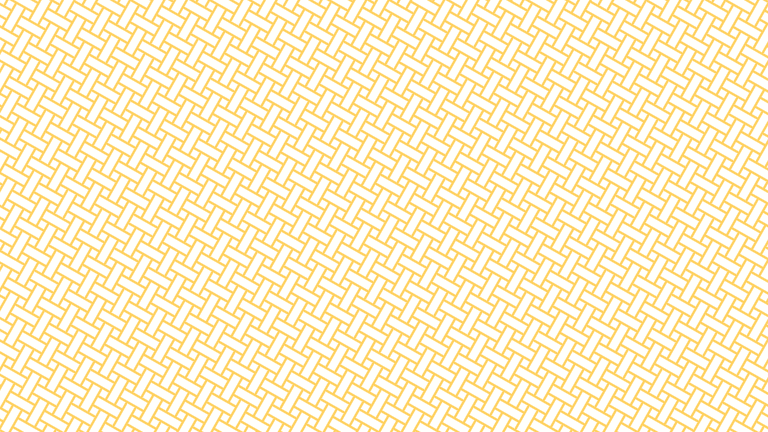
This pattern is drawn by a Shadertoy shader. Its source:

```glsl
// Tilted plain weave of slender pale strips with golden outlines.

#define PITCH 0.0452      // strip spacing, in canvas heights
#define STRIP 0.53        // strip width, in pitches
#define LINE 0.118        // outline width, in pitches
#define TILT 0.515        // clockwise turn, in radians
#define SOFTNESS 1.15     // edge blend, in pixels
#define PAPER vec3(1.0, 1.0, 0.992)
#define GOLD vec3(1.0, 0.815, 0.36)

// Distance to the nearest outline, in pitches.
float weaveDistance(vec2 p) {
    vec2 cell = floor(p);
    vec2 local = abs(p - cell - 0.5);

    // Alternate which strip lies on top; x follows the upper strip.
    if (mod(cell.x + cell.y, 2.0) > 0.5) local = local.yx;

    float halfStrip = 0.5 * STRIP;
    float upper = abs(local.y - halfStrip);
    float lower = abs(local.x - halfStrip);

    // The lower strip is hidden beneath the upper one.
    return local.y > halfStrip ? min(upper, lower) : upper;
}

void mainImage(out vec4 fragColor, in vec2 fragCoord) {
    // Centre the canvas and align the axes with the strips.
    vec2 p = (fragCoord - 0.5 * iResolution.xy) / iResolution.y;
    float c = cos(TILT), s = sin(TILT);
    p = vec2(c * p.x - s * p.y, s * p.x + c * p.y) / PITCH;

    // Antialias the outline edges.
    float pixel = 1.0 / (iResolution.y * PITCH);
    float edge = weaveDistance(p) - 0.5 * LINE;
    float ink = clamp(0.5 - edge / (SOFTNESS * pixel), 0.0, 1.0);

    fragColor = vec4(mix(PAPER, GOLD, ink), 1.0);
}
```
